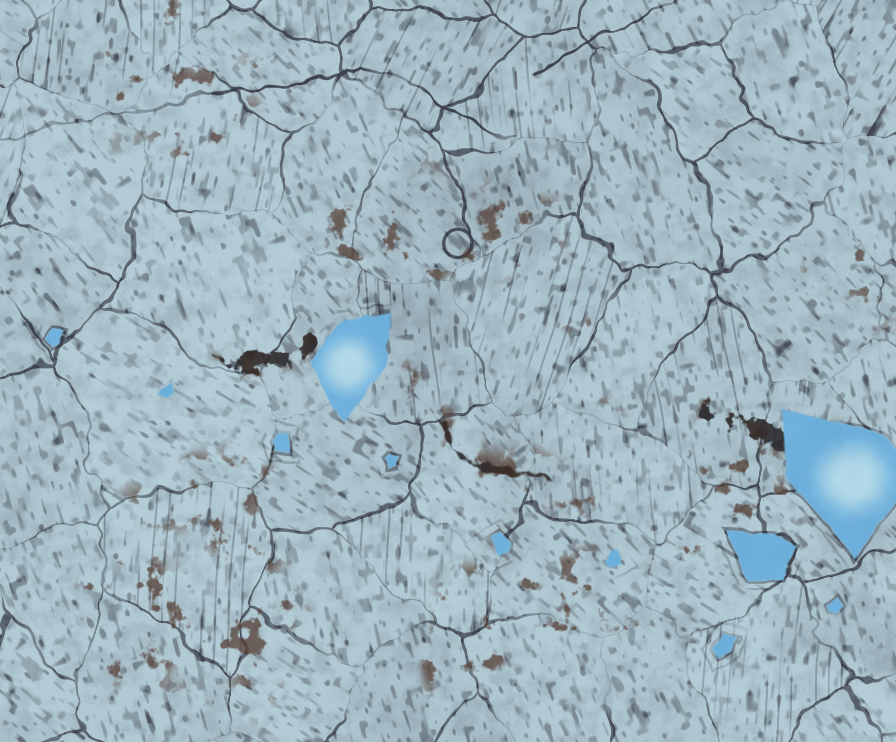
Reproduce this texture procedurally as a Shadertoy shader.

```glsl
// Thin section of a crystalline carbonate rock with blue pores, cracks and dark clots.
#define PALE vec3(0.705, 0.805, 0.845)
#define DARK vec3(0.24, 0.26, 0.30)
#define RUST vec3(0.33, 0.24, 0.20)
#define PORE_BLUE vec3(0.43, 0.69, 0.86)
#define PORE_GLOW vec3(0.70, 0.85, 0.91)
#define GRAINS 6.0
#define SPECKS 165.0
#define CLEAVAGE 58.0
#define PORE_LEFT vec3(0.47, 0.505, 0.060)
#define PORE_RIGHT vec3(1.15, 0.355, 0.078)
#define PORE_WEDGE vec3(1.03, 0.245, 0.043)
#define BUBBLE vec3(0.617, 0.672, 0.019)

float hash(vec2 p) { return fract(sin(dot(p, vec2(127.1, 311.7))) * 43758.5453); }
vec2 hash2(vec2 p) { return vec2(hash(p), hash(p + 17.3)); }
mat2 rot(float a) { return mat2(cos(a), sin(a), -sin(a), cos(a)); }

float noise(vec2 p) {
    vec2 i = floor(p), f = fract(p);
    f = f * f * (3.0 - 2.0 * f);
    vec2 e = vec2(1.0, 0.0);
    return mix(mix(hash(i), hash(i + e), f.x),
               mix(hash(i + e.yx), hash(i + e.xx), f.x), f.y);
}

float fbm(vec2 p) {
    float sum = 0.0, amp = 0.5;
    for (int i = 0; i < 4; i++) {
        sum += amp * noise(p);
        p = rot(0.6) * p * 2.03 + 5.7;
        amp *= 0.5;
    }
    return sum / 0.94;
}

// Distance to the nearest grain boundary; id names the grain
float grainEdge(vec2 p, out vec2 id) {
    vec2 cell = floor(p), nearest = vec2(0.0);
    float best = 9.0, edge = 9.0;
    for (int k = 0; k < 9; k++) {
        vec2 c = cell + vec2(k % 3 - 1, k / 3 - 1);
        vec2 d = c + hash2(c) - p;
        if (dot(d, d) < best) { best = dot(d, d); nearest = d; id = c; }
    }
    for (int k = 0; k < 25; k++) {
        vec2 c = id + vec2(k % 5 - 2, k / 5 - 2);
        vec2 d = c + hash2(c) - p, gap = d - nearest;
        if (dot(gap, gap) > 1e-4) edge = min(edge, dot(0.5 * (d + nearest), normalize(gap)));
    }
    return edge;
}

// Angular pores strung along a falling band: x = signed distance, y = inner glow
vec2 pores(vec2 p) {
    vec2 result = vec2(9.0, 0.0);
    for (int i = 0; i < 11; i++) {
        float n = float(i), x = (n - 2.5) * 0.15, h = hash(vec2(n, 4.0));
        vec3 pore = vec3(x, 0.60 - 0.42 * x + 0.16 * (hash(vec2(n, 9.0)) - 0.5), mix(0.009, 0.025, h * h));
        if (i == 0) pore = PORE_LEFT;
        if (i == 1) pore = PORE_RIGHT;
        if (i == 2) pore = PORE_WEDGE;
        vec2 q = p - pore.xy;
        float d = -9.0;
        for (int k = 0; k < 5; k++) {
            vec2 r = hash2(vec2(n, float(k) + 30.0));
            float a = 1.2566 * (float(k) + 0.7 * r.x) + 6.28 * h;
            d = max(d, dot(q, vec2(cos(a), sin(a))) - pore.z * mix(0.65, 1.25, r.y));
        }
        float glow = step(0.05, pore.z) * smoothstep(0.85, 0.2, length(q) / pore.z);
        result = vec2(min(result.x, d), max(result.y, glow));
    }
    return result;
}

float segment(vec2 p, vec2 a, vec2 b) {
    vec2 pa = p - a, ba = b - a;
    return length(pa - ba * clamp(dot(pa, ba) / dot(ba, ba), 0.0, 1.0));
}

void mainImage(out vec4 fragColor, in vec2 fragCoord) {
    vec2 p = fragCoord / iResolution.y;
    float soft = max(1.0 / iResolution.y, 0.0018);
    vec2 wobble = vec2(fbm(p * 11.0), fbm(p * 11.0 + 40.0)) - 0.5;
    vec2 jag = vec2(noise(p * 75.0), noise(p * 75.0 + 20.0)) - 0.5;

    // Grains: tone, mottling and boundary lines of uneven strength
    vec2 id;
    float edge = grainEdge((p + 0.07 * wobble + 0.005 * jag) * GRAINS, id) / GRAINS;
    vec2 trait = hash2(id + 3.0);
    float patches = fbm(p * 7.0 + 11.0);
    float shade = 0.06 * trait.x + 0.13 * smoothstep(0.35, 0.85, fbm(p * 60.0));
    shade += 0.12 * smoothstep(0.52, 0.85, patches);
    float lineWeight = smoothstep(0.25, 0.75, noise(p * 13.0 + 60.0));
    float lineWidth = 0.0014 * lineWeight;
    shade += (0.15 + 0.55 * lineWeight) * (1.0 - smoothstep(lineWidth, lineWidth + soft, edge));

    // Specks drawn out along each grain's own direction
    vec2 u = rot(0.5 + 1.6 * trait.y) * p;
    float dust = 0.45 + 0.35 * trait.x + 0.5 * patches;
    shade += 0.36 * dust * smoothstep(0.62, 0.90, noise(u * SPECKS * vec2(0.5, 1.0)));
    shade += 0.45 * smoothstep(0.80, 0.95, noise(u * SPECKS * vec2(0.35, 0.6) + 31.0));

    // Broken cleavage lines in some grains
    float stripe = abs(fract(u.y * CLEAVAGE + 0.6 * noise(p * 9.0)) - 0.5) / CLEAVAGE;
    float broken = smoothstep(0.48, 0.75, noise(u * vec2(14.0, CLEAVAGE)));
    shade += 0.32 * step(0.55, trait.y) * broken * (1.0 - smoothstep(0.0004, 0.0004 + soft, stripe));

    // Long fractures in the upper part
    vec2 w = p + 0.05 * wobble + 0.006 * jag;
    float crack = min(segment(w, vec2(-0.02, 0.81), vec2(0.49, 0.90)),
                      segment(w, vec2(0.49, 0.90), vec2(0.69, 0.82)));
    crack = min(crack, segment(w, vec2(0.72, 0.89), vec2(0.95, 1.01)));
    shade += (0.35 + 0.5 * lineWeight) * (1.0 - smoothstep(0.0009, 0.001 + soft, crack));

    // Dark seam and clots beside the pores
    float seam = min(segment(w, vec2(0.55, 0.48), vec2(0.62, 0.39)),
                     segment(w, vec2(0.62, 0.39), vec2(0.79, 0.335)));
    float clot = min(segment(w, vec2(0.32, 0.515), vec2(0.41, 0.535)),
                     segment(w, vec2(0.97, 0.44), vec2(1.10, 0.415)));
    float grit = fbm(p * 38.0 + 7.0);
    float dark = smoothstep(0.0, 0.006, 0.026 * (grit - 0.3) - seam);
    dark = max(dark, smoothstep(0.0, 0.006, 0.075 * (grit - 0.3) - clot));
    float stain = smoothstep(0.62, 0.72, grit) * smoothstep(0.57, 0.70, fbm(p * 6.0 + 83.0));
    stain = max(stain, smoothstep(0.55, 0.68, grit) * smoothstep(0.045, 0.01, min(seam, clot)));

    // Round bubble with a dark rim
    float ring = abs(length(p - BUBBLE.xy) - BUBBLE.z);
    shade += 0.75 * (1.0 - smoothstep(0.0012, 0.0014 + soft, ring));

    // Pores, outlined and opening over the grains
    vec2 pore = pores(p + 0.012 * wobble + 0.004 * jag);
    shade += 0.5 * lineWeight * (1.0 - smoothstep(0.001, 0.001 + soft, abs(pore.x - 0.002)));
    shade += 0.25 * broken * (1.0 - smoothstep(0.001, 0.001 + soft, abs(pore.x - 0.013)));

    vec3 color = mix(PALE, DARK, clamp(shade, 0.0, 1.0));
    color = mix(color, RUST, 0.75 * stain);
    color = mix(color, mix(DARK, RUST, noise(p * 45.0)) * 0.65, 0.9 * dark);
    vec3 blue = mix(PORE_BLUE, PORE_GLOW, pore.y) + 0.04 * (fbm(p * 40.0) - 0.5);
    color = mix(color, blue, smoothstep(soft, -soft, pore.x));
    fragColor = vec4(color, 1.0);
}
```
